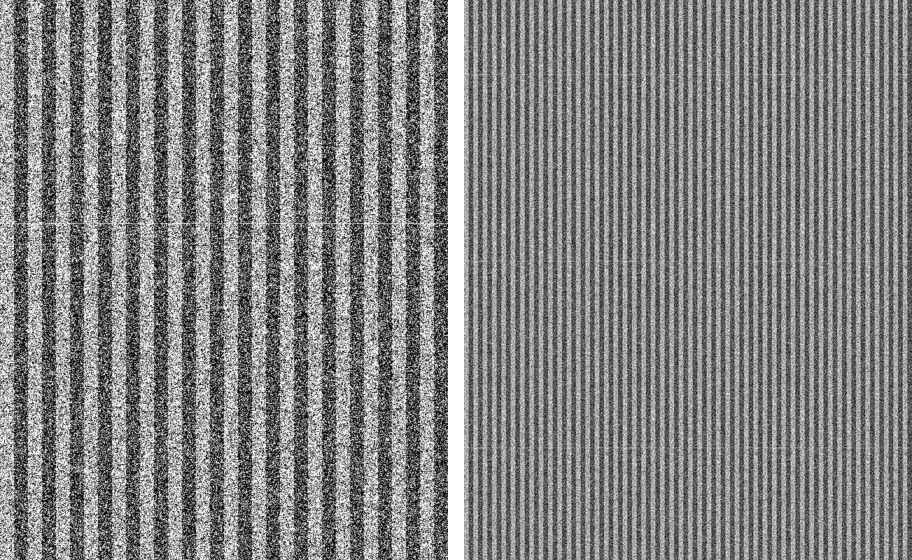
Left, the tile; right, the same tile 3 across and 3 down.
A Shadertoy shader for this pattern:

```glsl
const float REPEATS = 16.0;
const ivec2 GRAIN_CELLS = ivec2(640, 800);  // whole cells per stripe, so grain wraps
const float LINE_HEIGHT = 0.6;
const float LIGHT_DENSITY = 0.69;
const float DARK_DENSITY = 0.31;
const float LINE_DENSITY = 0.93;
const vec3 INK = vec3(0.06);
const vec3 PAPER = vec3(0.94);

// Integer hash of a grain cell, from 0 to 1
float hashCell(ivec2 cell) {
    uint h = uint(cell.x) * 1597334677u ^ uint(cell.y) * 3812015801u;
    h = (h ^ (h >> 16)) * 2246822519u;
    h = (h ^ (h >> 13)) * 3266489917u;
    h ^= h >> 16;
    return float(h >> 8) / 16777216.0;
}

// Share of white specks: alternating stripes, crossed by one hairline
float speckDensity(ivec2 cell, ivec2 cells, float repeats) {
    float phase = fract((float(cell.x) + 0.5) / float(cells.x) * repeats);
    float density = phase < 0.5 ? LIGHT_DENSITY : DARK_DENSITY;
    int lineRow = int(LINE_HEIGHT * float(cells.y));
    return cell.y == lineRow ? LINE_DENSITY : density;
}

// Black or white speck in a wrapped cell
float speck(ivec2 cell, ivec2 cells, float repeats) {
    ivec2 wrapped = (cell + cells) % cells;
    return step(hashCell(wrapped), speckDensity(wrapped, cells, repeats));
}

// Tent-filtered grain, with the filter radius given in cells
float filteredGrain(vec2 position, vec2 radius, ivec2 cells, float repeats) {
    ivec2 base = ivec2(floor(position));
    float total = 0.0;
    float weightSum = 0.0;
    for (int y = -2; y <= 2; y++) {
        for (int x = -2; x <= 2; x++) {
            ivec2 cell = base + ivec2(x, y);
            vec2 offset = abs(vec2(cell) + 0.5 - position);
            vec2 tent = max(1.0 - offset / radius, 0.0);
            float weight = tent.x * tent.y;
            total += weight * speck(cell, cells, repeats);
            weightSum += weight;
        }
    }
    return total / weightSum;
}

void mainImage(out vec4 fragColor, in vec2 fragCoord) {
    vec2 cellsPerPixel = vec2(GRAIN_CELLS) / iResolution.xy;
    vec2 position = fragCoord * cellsPerPixel;
    vec2 radius = clamp(cellsPerPixel, 1.0, 2.0);
    float grain = filteredGrain(position, radius, GRAIN_CELLS, REPEATS);
    fragColor = vec4(mix(INK, PAPER, grain), 1.0);
}
```
